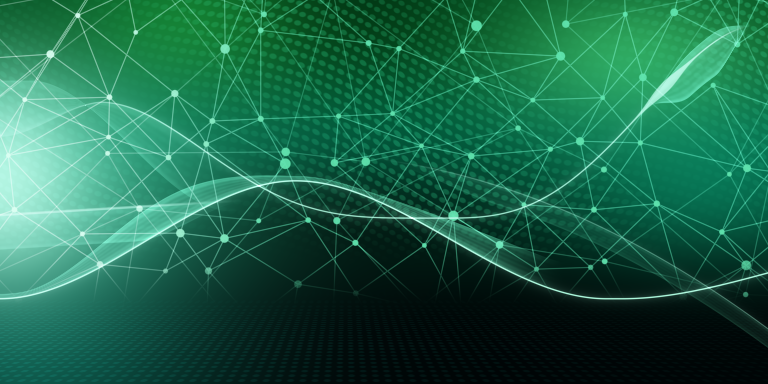
A WebGL 1 fragment shader for this background:

```glsl
precision highp float;
// Green plexus network with halftone dots and flowing light ribbons.
uniform vec2 u_resolution;

const vec3 DARK = vec3(0.0, 0.02, 0.022);
const vec3 TEAL = vec3(0.0, 0.36, 0.24);
const vec3 GREEN = vec3(0.0, 0.28, 0.10);
const vec3 MINT = vec3(0.38, 0.90, 0.69);
const vec3 PALE = vec3(0.86, 1.0, 0.95);
const float NODE_CELL = 0.165;
const float WEB_CELL = 0.30;
const float BOKEH_CELL = 0.12;
const float LINE_WIDTH = 0.0011;
const float DOT_DENSITY = 40.0;

float pixel;

vec2 hash2(vec2 p) {
  vec2 q = vec2(dot(p, vec2(127.1, 311.7)), dot(p, vec2(269.5, 183.3)));
  return fract(sin(q) * 43758.55);
}
float stroke(float d, float w) {
  return 1.0 - smoothstep(max(w - pixel, 0.0), w + pixel, d);
}
float glow(vec2 p, float x, float y, float rx, float ry) {
  vec2 d = (p - vec2(x, y)) / vec2(rx, ry);
  return exp(-dot(d, d));
}
vec3 screen(vec3 base, vec3 light) {
  return 1.0 - (1.0 - base) * (1.0 - clamp(light, 0.0, 1.0));
}

// Network: jittered grid points joined to their neighbours
vec2 nodeAt(vec2 id) { return id + 0.5 + 0.8 * (hash2(id) - 0.5); }

float link(vec2 p, vec2 a, vec2 b, float cell) {
  vec2 start = nodeAt(a), span = nodeAt(b) - start, rel = p - start;
  float t = clamp(dot(rel, span) / dot(span, span), 0.0, 1.0);
  return step(0.25, hash2(a + b + 7.3).x) * stroke(length(rel - span * t) * cell, LINE_WIDTH);
}
vec2 network(vec2 p, float cell) {
  p /= cell;
  vec2 id = floor(p), result = vec2(0.0);
  for (int j = -1; j <= 1; j++)
    for (int i = -1; i <= 1; i++) {
      vec2 o = vec2(float(i), float(j)), n = id + o;
      float size = hash2(n + 3.7).x, d = length(p - nodeAt(n)) * cell;
      result.y = max(result.y, stroke(d, mix(0.006, 0.014, size * size)));
      if (i != 0 || j != 0) result.x = max(result.x, link(p, id, n, cell));
      if (abs(o.x) + abs(o.y) == 1.0)
        result.x = max(result.x, link(p, n, id + vec2(-o.y, o.x), cell));
    }
  return result;
}
float bokeh(vec2 p) {
  vec2 q = p / BOKEH_CELL;
  float sum = 0.0;
  for (int j = -1; j <= 1; j++)
    for (int i = -1; i <= 1; i++) {
      vec2 n = floor(q) + vec2(float(i), float(j));
      sum += hash2(n + 19.0).y * exp(-pow(length(q - nodeAt(n + 41.0)) / 0.15, 3.0));
    }
  return sum;
}

// Ribbon heights over x
float mainWave(float x) {
  return 0.222 + 0.307 * smoothstep(0.0, 0.77, x)
    - 0.307 * smoothstep(0.77, 1.58, x) + 0.14 * smoothstep(1.62, 2.4, x);
}
float sweepWave(float x) {
  float fall = 1.0 - smoothstep(0.26, 1.12, x);
  return 0.432 + 0.302 * fall * fall - 0.09 * (1.0 - smoothstep(0.0, 0.27, x))
    + 0.503 * pow(smoothstep(1.15, 1.98, x), 1.6);
}
float curve(float y, float f, float ahead, float w) {
  float d = abs(y - f) / length(vec2(1.0, (ahead - f) / 0.01));
  return stroke(d, w) + 0.2 * exp(-d / 0.01);
}
float veil(float y, float low, float high) {
  float t = (y - low) / max(high - low, 0.001);
  float inside = smoothstep(-pixel, pixel, y - low) * smoothstep(-pixel, pixel, high - y);
  return inside * (0.9 + 0.1 * sin(t * 38.0)) * (0.35 + 0.5 * pow(abs(2.0 * t - 1.0), 3.0));
}

void main() {
  pixel = 0.8 / u_resolution.y;
  vec2 p = gl_FragCoord.xy / u_resolution * vec2(2.0, 1.0);
  float x = p.x, y = p.y;

  // Background gradients and glows
  vec3 col = mix(DARK, TEAL, smoothstep(0.12, 0.72, y));
  col = mix(col, GREEN, smoothstep(0.6, 0.95, y));
  col *= 1.0 - 0.5 * glow(p, 0.92, 0.42, 0.4, 0.15) - 0.3 * glow(p, 0.85, 1.0, 0.35, 0.2);
  float core = glow(p, 0.0, 0.54, 0.24, 0.25);
  col = screen(col, vec3(0.20, 0.56, 0.42) * glow(p, 0.0, 0.52, 0.55, 0.34));
  col = screen(col, vec3(0.03, 0.30, 0.25) * glow(p, 0.05, 0.08, 0.5, 0.35));
  col = screen(col, vec3(0.18, 0.52, 0.29) * glow(p, 1.65, 0.85, 0.36, 0.2));
  col = screen(col, vec3(0.02, 0.24, 0.17) * glow(p, 1.85, 0.5, 0.35, 0.2));
  col = screen(col, vec3(0.06, 0.30, 0.09) * glow(p, 0.5, 0.95, 0.28, 0.2));
  col = screen(col, vec3(0.62, 0.86, 0.74) * core);

  // Warped halftone sheet and receding floor dots
  vec2 q = mat2(0.94, 0.34, -0.34, 0.94) * p + 0.035 * sin(p.yx * vec2(9.0, 6.0));
  q = (fract(q * DOT_DENSITY) - 0.5) * vec2(0.8, 1.1);
  float sheet = smoothstep(0.3, 0.5, y) * (0.55 + 0.45 * sin(x * 5.0 + y * 4.0));
  col = screen(col, vec3(0.05, 0.22, 0.14) * sheet * (1.0 - smoothstep(0.2, 0.4, length(q))));
  float depth = 1.0 / (0.55 - min(y, 0.4));
  q = fract(vec2((x - 0.9) * 17.0, 6.0 * depth) * depth) - 0.5;
  float ground = (1.0 - smoothstep(0.1, 0.26, y)) * (1.0 - 0.4 * x);
  col = screen(col, vec3(0.01, 0.10, 0.09) * ground * (1.0 - smoothstep(0.15, 0.4, length(q))));

  // Network lines, nodes and soft lights
  vec3 light = mix(PALE, MINT, smoothstep(0.15, 0.8, x));
  float upper = smoothstep(0.2, 0.36, y);
  vec2 net = network(p, NODE_CELL), web = network(p + 0.11, WEB_CELL);
  float spots = glow(p, 0.75, 0.15, 0.5, 0.13) + 0.6 * glow(p, 1.35, 0.92, 0.6, 0.16);
  col = screen(col, light * (0.48 * net.x * upper + 0.3 * web.x * max(upper, core)));
  col = mix(col, light, 0.92 * max(net.y * upper, web.y * smoothstep(0.15, 0.3, y)));
  col = screen(col, vec3(0.12, 0.60, 0.46) * bokeh(p) * spots);

  // Translucent ribbons
  float wave = mainWave(x), sweep = sweepWave(x), ahead = x + 0.01;
  float width = 0.07 * smoothstep(0.05, 0.4, x) * (1.0 - smoothstep(0.42, 0.78, x))
    + 0.012 + 0.065 * smoothstep(0.9, 1.4, x);
  float plume = smoothstep(1.67, 1.8, x) * (1.0 - smoothstep(1.86, 1.965, x));
  float fold = 0.79 - 0.34 * smoothstep(0.08, 0.6, x), flatFold = 0.44 + 0.06 * x;
  float leftFade = 1.0 - smoothstep(0.35, 0.65, x), u = max(x - 0.95, 0.0);
  float tail = 0.59 - 0.11 * u - 0.3 * u * u, tailFade = smoothstep(0.0, 0.35, u);
  float veils = veil(y, wave, wave + width) * (1.0 - smoothstep(1.22, 1.48, x))
    + veil(y, sweep - 0.09 * plume, sweep + 0.025 * plume) * smoothstep(0.0, 0.4, plume)
    + leftFade * 0.5 * veil(y, min(fold, sweep), max(fold, sweep))
    + leftFade * 0.5 * veil(y, flatFold - 0.09 * leftFade, flatFold)
    + 0.28 * veil(y, tail - 0.05 * tailFade, tail) * tailFade;
  float tip = glow(p, 1.74, 0.77, 0.08, 0.06);
  float sweepFade = smoothstep(0.0, 0.5, x) * (1.0 - smoothstep(1.85, 1.96, x));
  float edges = 0.85 * curve(y, wave, mainWave(ahead), 0.0016)
    + 0.75 * curve(y, sweep, sweepWave(ahead), 0.0014 + 0.012 * tip) * sweepFade
    + 0.5 * curve(y, flatFold, flatFold, 0.003) * leftFade
    + 0.3 * curve(y, tail, tail - 0.004, 0.0012) * tailFade;
  col = screen(col, MINT * veils * 0.95);
  gl_FragColor = vec4(screen(col, mix(MINT, PALE, 0.6) * edges), 1.0);
}
```
